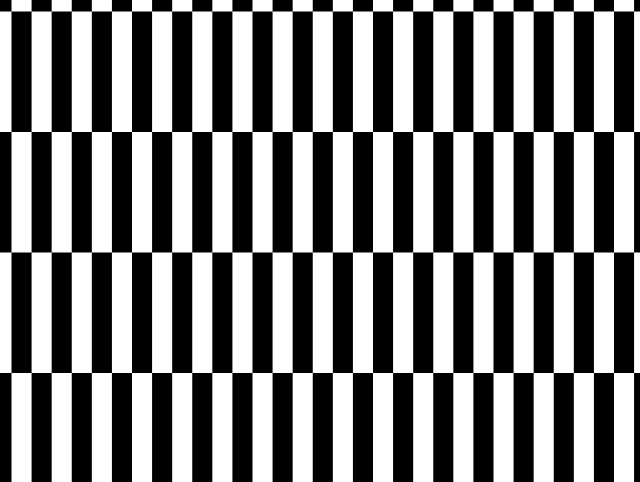
A WebGL 1 fragment shader for this pattern:

```glsl
precision highp float;
// Black and white checkerboard of tall, narrow rectangles, six times as high as wide.

uniform vec2 u_resolution;

// Square wave from -1 to 1 that flips at every integer, with edges one pixel wide.
vec2 squareWave(vec2 cell, vec2 pixelsPerCell) {
    vec2 triangle = abs(fract(cell * 0.5 + 0.25) * 2.0 - 1.0) - 0.5;
    return clamp(triangle * 2.0 * pixelsPerCell, -1.0, 1.0);
}

void main() {
    // Position from the top left corner, in canvas widths.
    vec2 position = vec2(gl_FragCoord.x, u_resolution.y - gl_FragCoord.y) / u_resolution.x;

    // Grid of cells, shifted so that partial cells show at the left and top.
    vec2 cellSize = 0.03138 * vec2(1.0, 6.0);
    vec2 cell = (position - 0.01797) / cellSize;

    // The product of both waves alternates the colour across and down.
    vec2 wave = squareWave(cell, cellSize * u_resolution.x);
    float shade = 0.5 - 0.5 * wave.x * wave.y;

    gl_FragColor = vec4(vec3(shade), 1.0);
}
```
